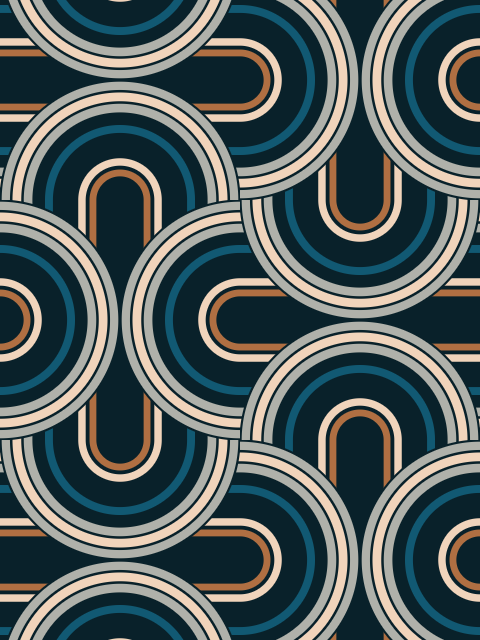
Give the GLSL for this pattern, as a Shadertoy shader.

```glsl
// Interlocking striped capsules on a checkerboard of square cells, two across.
// Cells alternate horizontal and vertical tracks; each track's round ends
// spill over the straight runs of the neighbouring cells.

const float CELLS_ACROSS = 2.0;
const float ROW_OFFSET = 1.0 / 6.0;   // vertical phase, in cells

const vec3 NAVY  = vec3(0.035, 0.130, 0.163);
const vec3 STONE = vec3(0.690, 0.695, 0.665);
const vec3 CREAM = vec3(0.945, 0.830, 0.735);
const vec3 TEAL  = vec3(0.065, 0.350, 0.450);
const vec3 COPPER = vec3(0.690, 0.435, 0.260);

// Antialiased coverage of the region where signedDist is negative.
float coverage(float signedDist, float pixel) {
    return clamp(0.5 - signedDist / pixel, 0.0, 1.0);
}

// Paints one line lying between two distances from the track's spine.
vec3 paintBand(vec3 base, vec3 ink, float dist, float inner, float outer, float pixel) {
    float edge = abs(dist - 0.5 * (inner + outer)) - 0.5 * (outer - inner);
    return mix(base, ink, coverage(edge, pixel));
}

// Full stripe profile; a distance of 1 is half a cell.
vec3 trackColor(float dist, float pixel) {
    vec3 color = NAVY;
    color = paintBand(color, COPPER, dist, 0.197, 0.254, pixel);
    color = paintBand(color, CREAM,  dist, 0.286, 0.348, pixel);
    color = paintBand(color, TEAL,   dist, 0.559, 0.625, pixel);
    color = paintBand(color, STONE,  dist, 0.730, 0.802, pixel);
    color = paintBand(color, CREAM,  dist, 0.823, 0.896, pixel);
    color = paintBand(color, STONE,  dist, 0.917, 0.986, pixel);
    return color;
}

void mainImage(out vec4 fragColor, in vec2 fragCoord) {
    vec2 grid = fragCoord / iResolution.x * CELLS_ACROSS + vec2(0.0, ROW_OFFSET);
    float pixel = 2.0 * CELLS_ACROSS / iResolution.x;

    // Local cell coordinates in -1..1, turned so the track runs along x.
    vec2 cell = floor(grid);
    vec2 local = 2.0 * fract(grid) - 1.0;
    bool vertical = mod(cell.x + cell.y, 2.0) > 0.5;
    local = abs(vertical ? local.yx : local);

    // Straight run below, neighbours' round ends on top.
    float straightDist = local.y;
    float capDist = length(vec2(local.x, 1.0 - local.y));
    vec3 color = mix(trackColor(straightDist, pixel),
                     trackColor(capDist, pixel),
                     coverage(capDist - 1.004, pixel));

    fragColor = vec4(color, 1.0);
}
```
